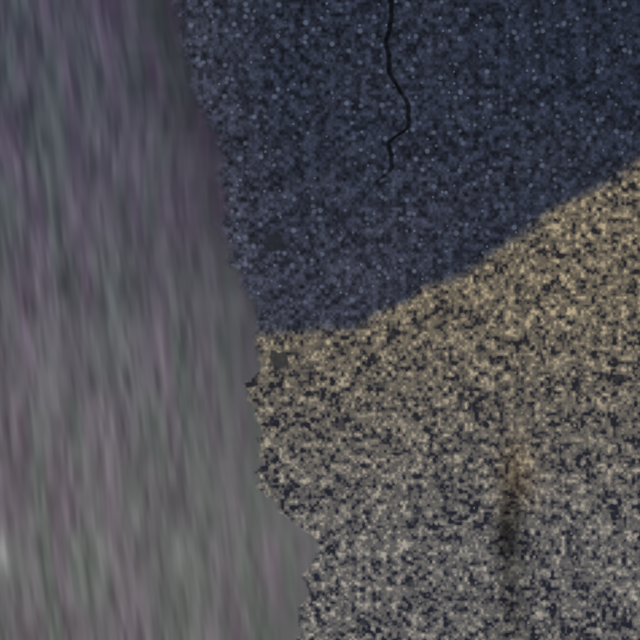
This texture is drawn by a three.js fragment shader. Its source:

```glsl
// Coarse asphalt crossed by a diagonal shadow, beside a streaked smooth strip.
varying vec2 vUv;

const vec3 STRIP_TOP = vec3(0.295, 0.295, 0.345);
const vec3 STRIP_LOW = vec3(0.405, 0.395, 0.405);
const vec3 SHADE_DARK = vec3(0.155, 0.175, 0.230);
const vec3 SHADE_PALE = vec3(0.225, 0.235, 0.285);
const vec3 SHADE_CHIP = vec3(0.50, 0.55, 0.63);
const vec3 SUN_PIT = vec3(0.145, 0.150, 0.185);
const vec3 SUN_MID = vec3(0.385, 0.375, 0.355);
const vec3 SUN_CHIP = vec3(0.78, 0.74, 0.65);
const vec3 SPOT_SHADE = vec3(0.150, 0.160, 0.185);
const vec3 SPOT_SUN = vec3(0.215, 0.215, 0.220);
const float GRAIN_SCALE = 125.0;
const float CHIP_SCALE = 95.0;
const float STREAK_SCALE = 85.0;
const float SHADOW_SLOPE = 0.59;

float hash(vec2 p) {
  return fract(sin(dot(p, vec2(127.1, 311.7))) * 43758.5453);
}

float noise(vec2 p) {
  vec2 i = floor(p), f = fract(p);
  f = f * f * (3.0 - 2.0 * f);
  return mix(mix(hash(i), hash(i + vec2(1.0, 0.0)), f.x),
             mix(hash(i + vec2(0.0, 1.0)), hash(i + 1.0), f.x), f.y);
}

float fbm(vec2 p) {
  float sum = 0.0, gain = 0.5;
  for (int i = 0; i < 4; i++) {
    sum += gain * noise(p);
    p = mat2(1.6, 1.2, -1.2, 1.6) * p + 7.3;
    gain *= 0.5;
  }
  return sum / 0.9375;
}

// Soft elliptical mark: 1 at its centre, fading outward
float blob(vec2 p, vec2 centre, vec2 radius) {
  vec2 d = (p - centre) / radius;
  return exp(-dot(d, d));
}

// Small compact patch with a ragged rim
float patchMask(vec2 p, vec2 centre, vec2 radius) {
  vec2 d = abs(p - centre) / radius;
  float r = pow(dot(d * d * d, vec2(1.0)), 1.0 / 3.0);
  return 1.0 - smoothstep(0.8, 1.2, r + 0.5 * (noise(p * 140.0) - 0.5));
}

// Scattered bright stones, one in some cells
float chips(vec2 p, float density) {
  vec2 cell = floor(p);
  float best = 0.0;
  for (int j = -1; j <= 1; j++) {
    for (int i = -1; i <= 1; i++) {
      vec2 id = cell + vec2(float(i), float(j));
      vec2 centre = id + 0.2 + 0.6 * vec2(hash(id + 3.1), hash(id + 8.7));
      float size = mix(0.25, 0.6, hash(id + 5.9));
      float on = step(1.0 - density, hash(id + 1.3));
      float glow = 1.0 - smoothstep(0.3 * size, size, length(p - centre));
      best = max(best, on * glow * mix(0.35, 1.0, hash(id + 2.2)));
    }
  }
  return best;
}

float stripEdge(float y) {
  float x = 0.472 - 0.062 * smoothstep(0.14, 0.25, y);
  x -= 0.058 * smoothstep(0.48, 0.61, y) + 0.077 * smoothstep(0.73, 0.95, y);
  x += 0.022 * exp(-pow((y - 0.155) / 0.03, 2.0));
  x -= 0.022 * exp(-pow((y - 0.395) / 0.04, 2.0));
  return x + 0.018 * (noise(vec2(y * 28.0, 2.0)) - 0.5) + 0.012 * (noise(vec2(y * 80.0, 6.0)) - 0.5);
}

vec3 smoothStrip(vec2 p, float edge) {
  vec2 q = vec2(p.x + 0.10 * p.y + 0.012 * noise(p * 6.0), p.y);
  float fine = noise(q * vec2(STREAK_SCALE, 15.0));
  float thin = noise(q * vec2(STREAK_SCALE * 2.0, 27.0) + 11.0);
  float streak = 0.6 * fine + 0.4 * thin - 0.5;
  vec3 col = mix(STRIP_LOW, STRIP_TOP, smoothstep(0.1, 1.0, p.y));
  float rim = smoothstep(edge - 0.14, edge, p.x);
  col *= 1.0 - rim * mix(0.07, 0.25, smoothstep(0.4, 0.95, p.y));
  col += 0.17 * streak * (1.0 - 0.55 * rim) + 0.05 * (fbm(p * vec2(12.0, 7.0)) - 0.5);
  col += 0.035 * (noise(q * vec2(45.0, 9.0) + 31.0) - 0.5) * vec3(1.0, -0.6, 0.8);
  col -= 0.07 * (blob(p, vec2(0.04, 0.83), vec2(0.015, 0.03)) + blob(p, vec2(0.105, 0.56), vec2(0.025, 0.04)));
  return col + 0.16 * blob(p, vec2(0.0, 0.13), vec2(0.012, 0.035));
}

vec3 shadedAsphalt(vec2 p, float edge, float grain) {
  float pale = 0.75 * exp(-max(p.x - edge, 0.0) * 7.0) + 0.5 * (1.0 - smoothstep(0.48, 0.85, p.y));
  vec3 col = mix(SHADE_DARK, SHADE_PALE, clamp(pale + 0.8 * (fbm(p * 9.0) - 0.45), 0.0, 1.0));
  col *= 1.0 + 1.15 * grain;
  col = mix(col, SHADE_CHIP, 0.48 * chips(p * CHIP_SCALE, 0.24));
  // Winding crack, fading toward its lower end
  float path = 0.607 + 0.034 * exp(-pow((p.y - 0.825) / 0.04, 2.0));
  path -= 0.7 * max(0.74 - p.y, 0.0) - 0.016 * (noise(vec2(p.y * 45.0, 4.0)) - 0.5);
  float crack = 1.0 - smoothstep(0.001, 0.006, abs(p.x - path));
  return col * (1.0 - 0.6 * crack * smoothstep(0.63, 0.78, p.y));
}

vec3 sunlitAsphalt(vec2 p, float grain) {
  float tone = 0.5 + 1.25 * grain + 0.20 * (fbm(p * 10.0) - 0.5);
  vec3 col = mix(SUN_PIT, SUN_MID, smoothstep(0.05, 0.55, tone));
  col = mix(col, SUN_CHIP, 0.75 * smoothstep(0.5, 1.1, tone));
  col = mix(col, SUN_CHIP, 0.40 * chips(p * CHIP_SCALE + 40.0, 0.28));
  col *= mix(vec3(0.97, 0.98, 1.03), vec3(1.05, 1.0, 0.92), smoothstep(0.1, 0.6, p.y));
  float rut = 0.25 * blob(p, vec2(0.80, 0.10), vec2(0.022, 0.22)) + 0.40 * blob(p, vec2(0.79, 0.17), vec2(0.016, 0.05));
  col *= 1.0 - rut;
  return col + vec3(0.05, 0.02, -0.02) * blob(p, vec2(0.81, 0.26), vec2(0.03, 0.05));
}

void main() {
  vec2 p = vUv;
  float edge = stripEdge(p.y);
  float grain = 0.6 * noise(p * GRAIN_SCALE) + 0.4 * noise(p.yx * GRAIN_SCALE * 1.9 + 17.0) - 0.5;

  // Shadow border: level at the left, rising to the right
  float border = 0.482 + SHADOW_SLOPE * max(p.x - 0.55, 0.0);
  border += 0.022 * (noise(p * 24.0) - 0.5) - 0.014 * blob(p, vec2(0.72, 0.57), vec2(0.07, 0.08));
  float shade = smoothstep(-0.014, 0.016, p.y - border);

  vec3 rough = mix(sunlitAsphalt(p, grain), shadedAsphalt(p, edge, grain), shade);
  rough = mix(rough, SPOT_SHADE, 0.9 * patchMask(p, vec2(0.427, 0.622), vec2(0.017, 0.014)));
  rough = mix(rough, SPOT_SUN, 0.9 * patchMask(p, vec2(0.437, 0.437), vec2(0.013, 0.014)));

  float softness = mix(0.006, 0.014, smoothstep(0.4, 0.6, p.y));
  vec3 col = mix(smoothStrip(p, edge), rough, smoothstep(-softness, softness, p.x - edge));
  gl_FragColor = vec4(clamp(col, 0.0, 1.0), 1.0);
}
```
